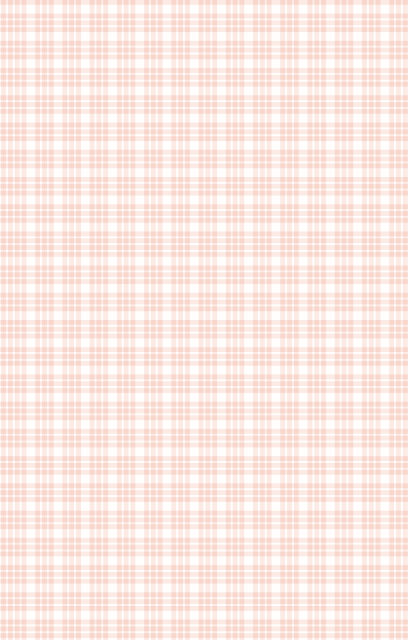
A WebGL 1 fragment shader for this pattern:

```glsl
precision highp float;
// Pale pink gingham plaid: translucent stripes in groups of three, crossing both ways.

uniform vec2 u_resolution;

// Soft-edged stripe filling the first 71% of each unit pitch.
float stripe(float pitch, float pixel) {
  float edge = 0.355 - abs(fract(pitch) - 0.355);
  float wrapped = 0.355 - abs(fract(pitch) - 1.355);
  return clamp(0.5 + max(edge, wrapped) / pixel, 0.0, 1.0);
}

// 1 where the thread at this index is dyed; every fourth one is left blank.
float dyed(float index, float blank) {
  return step(0.5, mod(index - blank, 4.0));
}

// Nearest thread index, so that edge softening stays with its own stripe.
float threadIndex(float pitch) {
  return floor(pitch + 0.145);
}

void main() {
  // 94 thread pitches down the canvas height, measured from the upper left.
  float pixel = 94.0 / u_resolution.y;
  float across = gl_FragCoord.x * pixel - 0.17;
  float down = 94.0 - gl_FragCoord.y * pixel;

  // Columns: regular groups, with one extra stripe at the left seam.
  float column = threadIndex(across);
  float columnDye = max(dyed(column, 0.0), 1.0 - step(0.5, abs(column)));
  float warp = stripe(across, pixel) * columnDye;

  // Rows: the blank slips by one thread at the seam, making a group of four.
  float row = threadIndex(down);
  float weft = stripe(down, pixel) * dyed(row, 1.0 + step(37.0, row));

  // Overlapping stripes deepen the dye.
  vec3 cloth = vec3(1.0, 0.995, 0.992);
  vec3 blush = vec3(0.987, 0.917, 0.897);
  vec3 rose = vec3(0.973, 0.838, 0.798);
  vec3 color = mix(mix(cloth, blush, warp), mix(blush, rose, warp), weft);
  gl_FragColor = vec4(color, 1.0);
}
```
